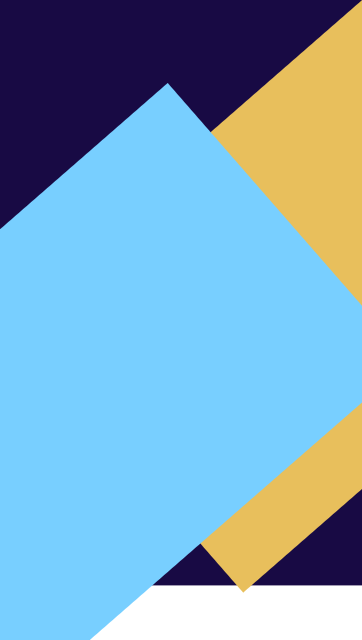
Write a Shadertoy shader that draws this background.

```glsl
// Signed distance to an axis-aligned box
float boxDistance(vec2 p, vec2 center, vec2 halfSize) {
    vec2 d = abs(p - center) - halfSize;
    return length(max(d, 0.0)) + min(max(d.x, d.y), 0.0);
}

// Antialiased coverage, one pixel wide
float coverage(float dist) {
    return clamp(0.5 - dist * iResolution.y, 0.0, 1.0);
}

void mainImage(out vec4 fragColor, in vec2 fragCoord) {
    vec2 p = fragCoord / iResolution.y;

    // Shared tilt of both panels
    float tilt = radians(41.1);
    vec2 along = vec2(cos(tilt), sin(tilt));
    vec2 tilted = vec2(dot(p, along), dot(p, vec2(-along.y, along.x)));

    vec3 navy = vec3(0.094, 0.039, 0.267);
    vec3 gold = vec3(0.91, 0.75, 0.36);
    vec3 sky = vec3(0.47, 0.81, 1.0);

    // White strip below the dark ground
    vec3 color = mix(navy, vec3(1.0), coverage(p.y - 0.0853));

    // Gold panel, then the blue panel over it
    float goldPanel = boxDistance(tilted, vec2(0.7675, 0.0938), vec2(0.4325, 0.2878));
    color = mix(color, gold, coverage(goldPanel));
    float skyPanel = boxDistance(tilted, vec2(0.2348, 0.1957), vec2(0.5348, 0.2879));
    color = mix(color, sky, coverage(skyPanel));

    fragColor = vec4(color, 1.0);
}
```
